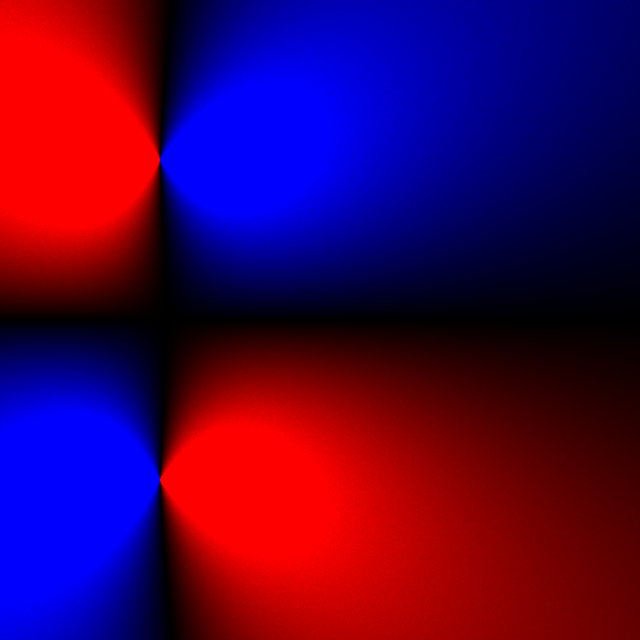
Give the GLSL for this background, as a Shadertoy shader.

```glsl
// Red and blue lobes of a two-pole directional field, with fine grain.

const vec2 UPPER_POLE = vec2(0.25, 0.75);
const vec2 LOWER_POLE = vec2(0.25, 0.25);
const vec3 POSITIVE_COLOR = vec3(0.0, 0.0, 1.0);
const vec3 NEGATIVE_COLOR = vec3(1.0, 0.0, 0.0);
const float FIELD_GAIN = 2.0;
const float DRIFT = 0.05;          // leftward pull that widens the left lobes
const float DRIFT_SHARPNESS = 6.0; // how fast the pull flips across mid-height
const float GRAIN_CELLS = 512.0;   // grain cells across the canvas
const float GRAIN_AMOUNT = 0.07;

float hash(vec2 p) {
    vec3 q = fract(vec3(p.xyx) * 0.1031);
    q += dot(q, q.yzx + 33.33);
    return fract((q.x + q.y) * q.z);
}

// Horizontal part of the unit vector pointing away from a pole.
float horizontalPull(vec2 p, vec2 pole) {
    vec2 offset = p - pole;
    return offset.x / max(length(offset), 1e-4);
}

void mainImage(out vec4 fragColor, in vec2 fragCoord) {
    vec2 uv = fragCoord / iResolution.xy;

    // Opposed poles cancel along the horizontal midline.
    float field = horizontalPull(uv, UPPER_POLE) - horizontalPull(uv, LOWER_POLE);
    field -= DRIFT * tanh(DRIFT_SHARPNESS * (uv.y - 0.5));
    field *= FIELD_GAIN;

    // Grain scales with the field, so dark bands stay clean.
    float grain = hash(floor(uv * GRAIN_CELLS)) - 0.5;
    field *= 1.0 + GRAIN_AMOUNT * grain;

    // The sign selects the colour, the strength its brightness.
    vec3 color = POSITIVE_COLOR * max(field, 0.0) + NEGATIVE_COLOR * max(-field, 0.0);
    fragColor = vec4(clamp(color, 0.0, 1.0), 1.0);
}
```
